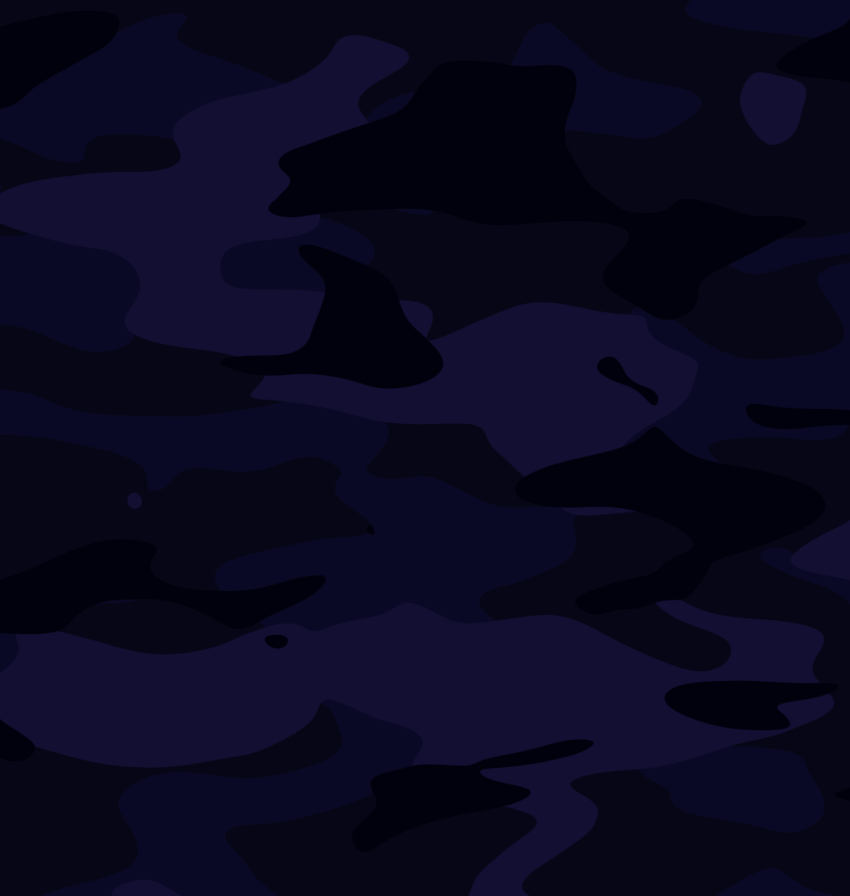
Write a Shadertoy shader that draws this pattern.

```glsl
// Midnight camouflage: layered, horizontally stretched blobs in dark navy and indigo.

const vec3 BASE   = vec3(0.024, 0.024, 0.086);
const vec3 NAVY   = vec3(0.040, 0.036, 0.145);
const vec3 INDIGO = vec3(0.074, 0.057, 0.200);
const vec3 BLACK  = vec3(0.005, 0.005, 0.052);

// Sine-free hash giving a unit gradient for a lattice point
vec2 gradientAt(vec2 cell) {
    vec3 h = fract(cell.xyx * vec3(0.1031, 0.1030, 0.0973));
    h += dot(h, h.yzx + 33.33);
    return normalize(fract((h.xx + h.yz) * h.zy) * 2.0 - 0.9999);
}

// Gradient noise, zero mean
float noise(vec2 p) {
    vec2 i = floor(p), f = fract(p);
    vec2 u = f * f * f * (f * (f * 6.0 - 15.0) + 10.0);
    vec2 e = vec2(1.0, 0.0);
    float bottom = mix(dot(gradientAt(i), f),
                       dot(gradientAt(i + e.xy), f - e.xy), u.x);
    float top = mix(dot(gradientAt(i + e.yx), f - e.yx),
                    dot(gradientAt(i + e.xx), f - e.xx), u.x);
    return mix(bottom, top, u.y);
}

// Sideways shear by height pulls blob outlines into rounded fingers
vec2 fingerWarp(vec2 p, float seed) {
    float sideways = noise(p * vec2(4.0, 11.0) + seed * 3.7);
    float upright  = noise(p * vec2(5.0, 6.0) + seed * 5.3);
    return p + vec2(0.20 * sideways, 0.05 * upright);
}

// Two octaves of stretched noise on warped coordinates
float blobField(vec2 p, vec2 frequency, float seed) {
    vec2 q = fingerWarp(p, seed) * frequency + seed * vec2(17.3, 9.1);
    return noise(q) + 0.40 * noise(q * 2.1 + 41.7);
}

// Antialiased coverage of the field above a level
float coverage(float field, float level) {
    float edge = max(fwidth(field), 1e-4) * 0.8;
    return smoothstep(-edge, edge, field - level);
}

void mainImage(out vec4 fragColor, in vec2 fragCoord) {
    vec2 p = fragCoord / iResolution.y;

    float navy   = coverage(blobField(p, vec2(3.0, 6.2), 1.0), 0.05);
    float indigo = coverage(blobField(p, vec2(3.1, 5.6), 2.0), 0.13);
    float black  = coverage(blobField(p, vec2(3.3, 6.6), 3.0), 0.22);

    // Paint from the ground up
    vec3 color = mix(BASE, NAVY, navy);
    color = mix(color, INDIGO, indigo);
    color = mix(color, BLACK, black);
    fragColor = vec4(color, 1.0);
}
```
